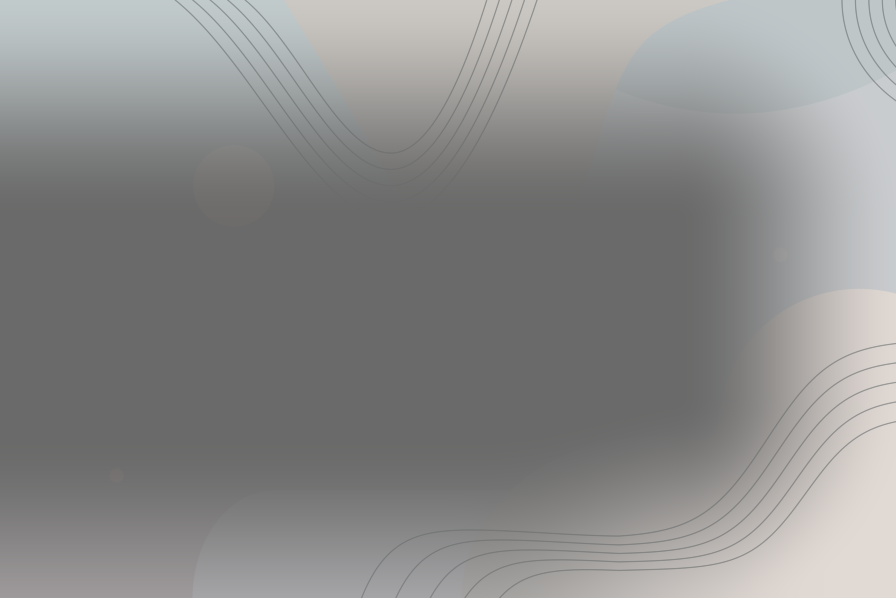
Give the GLSL for this background, as a Shadertoy shader.

```glsl
// Soft abstract backdrop: pale wavy shapes and thin contour lines around a dark blurred centre.

// Palette
const vec3 SHADE = vec3(0.415, 0.415, 0.414);
const vec3 MIST_LEFT = vec3(0.76, 0.795, 0.80);
const vec3 MIST_RIGHT = vec3(0.79, 0.80, 0.81);
const vec3 MIST_POOL = vec3(0.745, 0.775, 0.785);
const vec3 MAUVE = vec3(0.67, 0.65, 0.655);
const vec3 LILAC = vec3(0.70, 0.70, 0.71);
const vec3 SAND = vec3(0.80, 0.785, 0.765);
const vec3 DUNE_DIM = vec3(0.70, 0.69, 0.68);
const vec3 DUNE_LIT = vec3(0.88, 0.85, 0.83);
const vec3 INK = vec3(0.42, 0.44, 0.44);

// Dark centre: right end, top, bottom, blur width
const float CORE_RIGHT = 1.13;
const float CORE_TOP = 0.37;
const float CORE_BOTTOM = 0.72;
const float CORE_BLUR = 0.39;

// Contour lines
const int LINE_COUNT = 5;
const float LINE_HALF_WIDTH = 0.0009;
const float LINE_OPACITY = 0.6;

// Dots: centre and radius
const vec3 DOTS[3] = vec3[3](
    vec3(0.391, 0.311, 0.068), vec3(1.305, 0.426, 0.012), vec3(0.195, 0.795, 0.012));
const vec3 DOT_TINT = vec3(0.018, 0.010, 0.006);

// Smooth coverage, 1 where d is negative
float fill(float d) {
    float w = 0.75 / iResolution.y;
    return 1.0 - smoothstep(-w, w, d);
}

// Coverage of a thin line along the zero set of f
float stroke(float f) {
    float px = 1.0 / iResolution.y;
    float slope = max(length(vec2(dFdx(f), dFdy(f))) / px, 1e-4);
    float d = abs(f) / slope;
    return 1.0 - smoothstep(max(LINE_HALF_WIDTH - 0.5 * px, 0.0), LINE_HALF_WIDTH + 0.7 * px, d);
}

float smoothMin(float a, float b, float k) {
    float h = max(k - abs(a - b), 0.0) / k;
    return min(a, b) - 0.25 * h * h * k;
}

// Dome with straight sides below its centre
float dome(vec2 p, vec2 centre, vec2 radii) {
    vec2 d = p - centre;
    d.y = min(d.y, 0.0);
    return (length(d / radii) - 1.0) * min(radii.x, radii.y);
}

// Hanging curve at the top; t runs from the inner to the outer line
float hangingCurve(vec2 p, float t) {
    float x = p.x - 0.654;
    float right = step(0.0, x);
    float u = min(abs(x) / mix(mix(0.244, 0.361, t), mix(0.160, 0.244, t), right), 1.3);
    float bell = 0.5 + 0.5 * cos(3.14159 * min(u, 1.0)) - 0.3 * max(u - 1.0, 0.0);
    float profile = mix(bell, 1.0 - u * u, mix(0.4, 1.0, right));
    return p.y - mix(0.256, 0.365, t) * profile;
}

// Rising curve at the lower right; t runs from the upper to the lower line
float risingCurve(vec2 p, float t) {
    float rise = 1.0 / (1.0 + exp(-(p.x - mix(1.283, 1.348, t)) / mix(0.055, 0.047, t)));
    float tail = exp(-max(p.x - mix(0.602, 0.830, t), -0.15) / 0.051);
    float y = mix(0.900, 0.953, t) - mix(0.332, 0.258, t) * rise;
    y += mix(0.137, 0.068, t) * tail + 0.07 * min(p.x - 1.035, 0.0);
    return p.y - y;
}

void mainImage(out vec4 fragColor, in vec2 fragCoord) {
    // Canvas height is 1, y runs down from the top
    vec2 p = vec2(fragCoord.x, iResolution.y - fragCoord.y) / iResolution.y;

    // Base wash
    vec3 col = mix(MIST_LEFT, MIST_RIGHT, smoothstep(0.7, 1.3, p.x));
    col = mix(col, MAUVE, smoothstep(0.4, 0.75, p.y) * (1.0 - smoothstep(0.9, 1.25, p.x)));

    // Sand wave and misty pool along the top
    float sandLeft = 0.475 + 0.62 * p.y - 0.1 * p.y * p.y;
    float sandRight = 1.07 - 0.3 * p.y + 0.15 * exp(-p.y / 0.042);
    float upper = 1.0 - smoothstep(0.3, 0.45, p.y);
    col = mix(col, SAND, fill(max(sandLeft - p.x, p.x - sandRight)) * upper);
    float poolEdge = 0.19 - (p.x - 1.23) * (p.x - 1.23);
    col = mix(col, MIST_POOL, fill(max(sandRight - p.x, p.y - poolEdge)));

    // Lilac hill and lit dune along the bottom
    float hill = dome(vec2(min(p.x, 0.459), p.y), vec2(0.459, 1.0), vec2(0.137, 0.18));
    col = mix(col, LILAC, fill(hill) * (1.0 - smoothstep(0.75, 1.0, p.x)));
    float dune = smoothMin(dome(p, vec2(1.094, 1.0), vec2(0.322, 0.27)),
                           dome(p, vec2(1.437, 0.717), vec2(0.236, 0.234)), 0.05);
    col = mix(col, mix(DUNE_DIM, DUNE_LIT, smoothstep(0.78, 1.4, p.x)), fill(dune));

    // Three families of contour lines
    float ink = 0.0;
    for (int i = 0; i < LINE_COUNT; i++) {
        float t = float(i) / float(LINE_COUNT - 1);
        float ring = length((p - vec2(1.643, 0.0)) / vec2(1.0, 0.91)) - mix(0.145, 0.235, t);
        ink = max(ink, stroke(hangingCurve(p, t)));
        ink = max(ink, stroke(risingCurve(p, t)));
        ink = max(ink, stroke(ring));
    }
    col = mix(col, INK, ink * LINE_OPACITY);

    // Dark blurred centre
    float coreBottom = CORE_BOTTOM - 0.06 * smoothstep(0.8, 1.2, p.x);
    vec2 outside = max(vec2(p.x - CORE_RIGHT, max(CORE_TOP - p.y, p.y - coreBottom)), 0.0);
    col = mix(SHADE, col, smoothstep(0.0, CORE_BLUR, length(outside)));

    // Faint warm dots
    for (int i = 0; i < 3; i++) col += DOT_TINT * fill(length(p - DOTS[i].xy) - DOTS[i].z);

    fragColor = vec4(col, 1.0);
}
```
